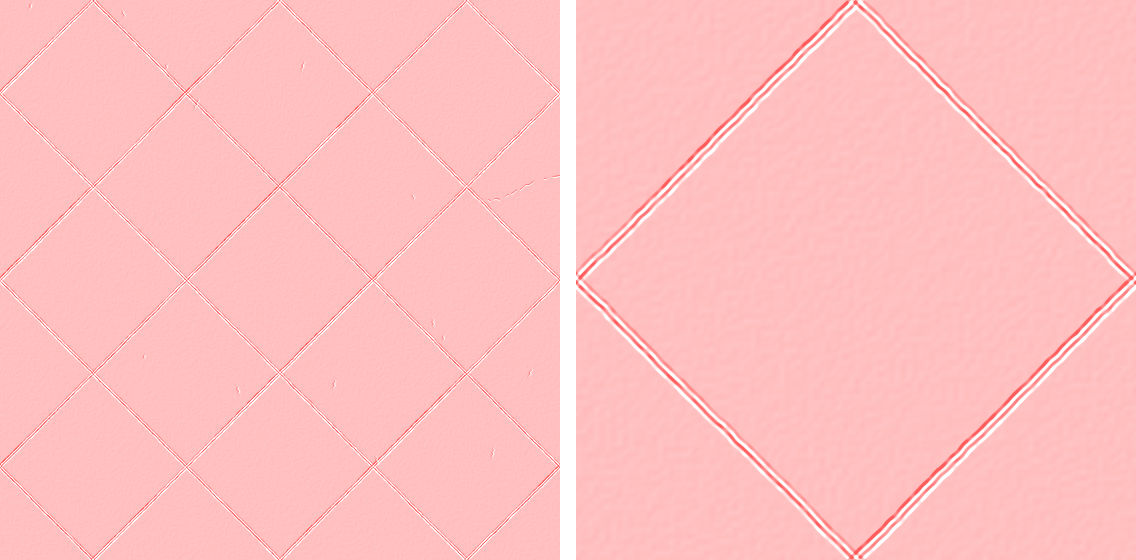
Left, the full canvas; right, a detail of the centre.
A three.js fragment shader for this texture:

```glsl
// Pink embossed wall of diamond tiles, three across and down, with worn grooves, nicks and a hairline crack.
varying vec2 vUv;

float hash(vec2 p) {
  vec3 q = fract(p.xyx * 0.1031);
  q += dot(q, q.yzx + 33.33);
  return fract((q.x + q.y) * q.z);
}

float noise(vec2 p) {
  vec2 i = floor(p), f = fract(p);
  f = f * f * (3.0 - 2.0 * f);
  return mix(mix(hash(i), hash(i + vec2(1.0, 0.0)), f.x),
             mix(hash(i + vec2(0.0, 1.0)), hash(i + 1.0), f.x), f.y);
}

// Flat-topped line with a soft edge
float stripe(float d) {
  float t = d * d / (0.0011 * 0.0011);
  return exp(-t * t);
}

// Relief across a groove: alternating lit and shaded edges, worn along its length
float groove(float d, float along, float seed, float weight) {
  d += 0.0009 * (noise(vec2(along * 22.0, seed + 70.0)) - 0.5);
  d += 0.0007 * (noise(vec2(along * 120.0, seed + 90.0)) - 0.5);
  float outerWear = mix(0.5, 1.4, noise(vec2(along * 190.0, seed)));
  float innerWear = mix(0.5, 1.4, noise(vec2(along * 170.0, seed + 150.0)));
  float bold = weight * smoothstep(0.3, 0.7, noise(vec2(along * 7.0, seed + 40.0)));
  return outerWear * (0.23 + 0.05 * bold) * stripe(d + 0.0028)
       - innerWear * (0.32 - 0.1 * bold) * stripe(d + 0.0009)
       + innerWear * (0.25 + 0.05 * bold) * stripe(d - 0.001)
       - outerWear * (0.16 + 0.25 * bold) * stripe(d - 0.0028);
}

// Short crooked dents, shaded on one side and lit on the other
float nicks(vec2 uv) {
  float relief = 0.0;
  for (int i = 0; i < 14; i++) {
    float n = float(i);
    vec2 q = uv - vec2(hash(vec2(n, 3.0)), hash(vec2(n, 17.0)));
    q.x += (hash(vec2(n, 29.0)) - 0.5) * q.y + 0.001 * sin(q.y * 900.0);
    float size = mix(0.002, 0.008, hash(vec2(n, 41.0)));
    float across = q.x / 0.0017;
    relief += 0.55 * across * exp(-across * across - q.y * q.y / (size * size));
  }
  return relief;
}

// Broken hairline climbing to the right edge
float crack(vec2 uv) {
  float path = mix(0.642, 0.685, smoothstep(0.87, 0.99, uv.x));
  float d = uv.y - path - 0.005 * (noise(vec2(uv.x * 130.0, 9.0)) - 0.5);
  float gaps = smoothstep(0.35, 0.6, noise(vec2(uv.x * 190.0, 5.0)));
  return smoothstep(0.862, 0.87, uv.x) * gaps * (0.2 * stripe(d + 0.0012) - 0.24 * stripe(d - 0.0008));
}

void main() {
  // Diagonal coordinates: whole numbers lie on the grooves
  float falling = (vUv.x + vUv.y) * 3.0 - 0.5;
  float rising = (vUv.y - vUv.x) * 3.0 - 0.5;
  float fallingLine = floor(falling + 0.5);
  float risingLine = floor(rising + 0.5);
  float toCanvas = 1.0 / (3.0 * sqrt(2.0));

  float relief = groove((falling - fallingLine) * toCanvas, vUv.x - vUv.y, fallingLine + 11.0, 0.1);
  relief += groove((rising - risingLine) * toCanvas, vUv.x + vUv.y, risingLine + 31.0, 1.0);
  relief += nicks(vUv) + crack(vUv);

  // Fine plaster grain, lit from one corner
  vec2 grain = vUv * 290.0;
  relief += 0.026 * (noise(grain) - noise(grain + vec2(0.6, -0.6)));

  float tint = clamp(0.75 + relief, 0.36, 1.0);
  gl_FragColor = vec4(1.0, tint, tint, 1.0);
}
```
